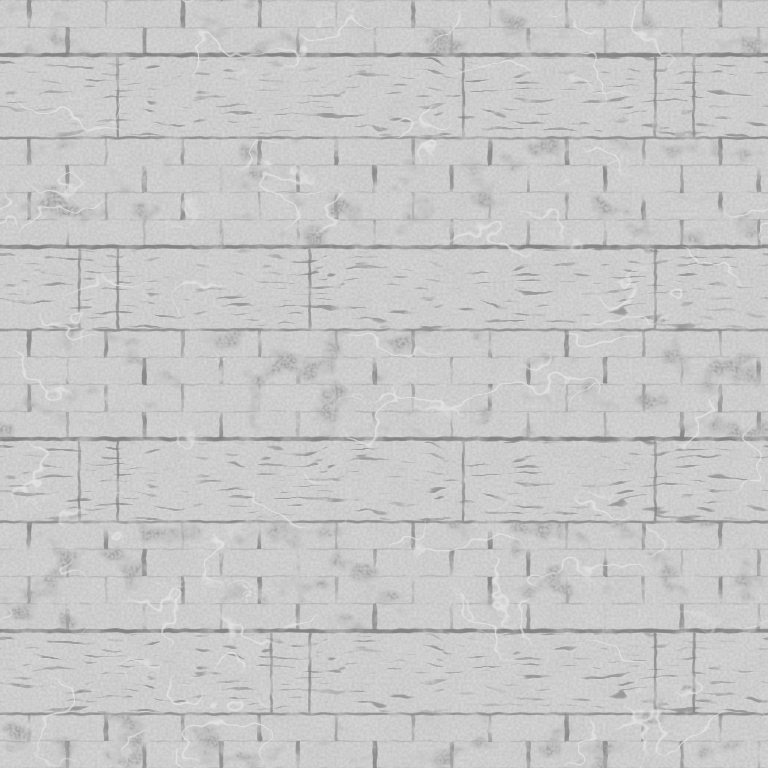
Write a Shadertoy shader that draws this texture.

```glsl
const float BANDS = 4.0;
const float PERIOD = 1.0 / BANDS;
const float BAND_OFFSET = 0.286;
const float PLANK_HEIGHT = 0.108;
const float BRICK_ROWS = 4.0;
const float BRICK_COLUMNS = 10.0;
const float GRAIN_LINES = 8.0;

// Plank joints of each band, in twentieths of the width
const vec4 PLANK_JOINTS[4] = vec4[4](
    vec4(3, 12, 17, 18), vec4(2, 3, 8, 17),
    vec4(2, 3, 12, 17), vec4(7, 8, 17, 18));

const float STONE = 0.81;
const float GROOVE = 0.51;
const float GRAIN = 0.57;
const float STAIN = 0.64;
const float CHALK = 0.91;

float hash(vec2 p) {
    vec3 q = fract(p.xyx * 0.1031);
    q += dot(q, q.yzx + 33.33);
    return fract((q.x + q.y) * q.z);
}

float corner(vec2 cell, vec2 offset, vec2 f, vec2 cells, float seed) {
    float angle = 6.2832 * hash(mod(cell + offset, cells) + seed);
    return dot(vec2(cos(angle), sin(angle)), f - offset);
}

// Tiling gradient noise, about -1 to 1
float noise(vec2 uv, vec2 cells, float seed) {
    vec2 cell = floor(uv * cells), f = fract(uv * cells);
    vec2 s = f * f * f * (f * (f * 6.0 - 15.0) + 10.0);
    float low = mix(corner(cell, vec2(0, 0), f, cells, seed),
                    corner(cell, vec2(1, 0), f, cells, seed), s.x);
    float high = mix(corner(cell, vec2(0, 1), f, cells, seed),
                     corner(cell, vec2(1, 1), f, cells, seed), s.x);
    return 1.4 * mix(low, high, s.y);
}

float fbm(vec2 uv, vec2 cells, float seed) {
    float sum = 0.0, amplitude = 0.6;
    for (int i = 0; i < 4; i++) {
        sum += amplitude * noise(uv, cells, seed);
        cells *= 2.0;
        amplitude *= 0.5;
    }
    return sum;
}

float stroke(float d, float halfWidth, float px) {
    return 1.0 - smoothstep(halfWidth - px, halfWidth + px, abs(d));
}

float wrapped(float d, float period) {
    return d - period * round(d / period);
}

// Broken wood fibres, bent around knots; x is dark, y is the lit edge
vec2 woodGrain(vec2 uv, float v, float px) {
    float phase = v * GRAIN_LINES + 1.5 * fbm(uv, vec2(7, 6), 11.0);
    for (int i = 0; i < 4; i++) {
        vec2 knot = vec2(0.15 + 0.235 * float(i), 0.35 + 0.3 * hash(vec2(i, 5)));
        vec2 away = vec2(wrapped(uv.x - knot.x, 1.0) / 0.05, (v - knot.y) / 0.4);
        phase += 3.0 * away.y * exp(-dot(away, away));
    }
    float d = (fract(phase) - 0.5) * PLANK_HEIGHT / GRAIN_LINES;
    float presence = smoothstep(-0.12, 0.4, noise(uv, vec2(24, 40), 23.0));
    float width = 0.0021 * presence;
    return presence * vec2(stroke(d, width, px), stroke(d - 0.003, 0.0008, px));
}

float plankJoint(float x, int band) {
    vec4 d = abs(fract(x - PLANK_JOINTS[band] / 20.0 - 0.0033 + 0.5) - 0.5);
    return min(min(d.x, d.y), min(d.z, d.w));
}

// Distances to the upright and level brick joints
vec2 brickJoints(float x, float depth) {
    float rowHeight = (PERIOD - PLANK_HEIGHT) / BRICK_ROWS;
    float row = floor(depth / rowHeight);
    float column = x * BRICK_COLUMNS - 0.38 - 0.5 * mod(row, 2.0);
    return vec2(wrapped(column, 1.0) / BRICK_COLUMNS, wrapped(depth, rowHeight));
}

void mainImage(out vec4 fragColor, in vec2 fragCoord) {
    vec2 uv = fragCoord / iResolution.xy;
    float px = 0.8 / iResolution.y;

    // Chipped edges and band layout, counted from the top
    vec2 chip = 0.0013 * vec2(noise(uv, vec2(90), 3.0), noise(uv, vec2(70), 7.0));
    vec2 p = uv + chip;
    float level = (1.0 - p.y) * BANDS - BAND_OFFSET;
    int band = int(mod(floor(level), BANDS));
    float depth = fract(level) * PERIOD;
    float plank = 1.0 - smoothstep(PLANK_HEIGHT - px, PLANK_HEIGHT + px, depth);
    float wear = smoothstep(-0.55, 0.25, fbm(uv, vec2(30), 31.0));
    float patches = fbm(uv, vec2(6, 8), 41.0);
    float speckle = noise(uv, vec2(260), 53.0);

    // Stone surface
    float tone = STONE - 0.006 + 0.035 * speckle + 0.015 * fbm(uv, vec2(24), 61.0);

    // Planks
    vec2 grain = woodGrain(vec2(p.x, fract(level)), depth / PLANK_HEIGHT, px);
    grain *= plank * wear * smoothstep(-0.6, 0.0, patches);
    tone = mix(tone, 0.87, 0.45 * grain.y);
    tone = mix(tone, GRAIN, 0.85 * grain.x);
    float frame = max(stroke(wrapped(depth, PERIOD), 0.0026, px),
                      0.8 * stroke(depth - PLANK_HEIGHT, 0.0017, px));
    frame = max(frame, 0.8 * plank * stroke(plankJoint(p.x, band), 0.0017, px));
    tone = mix(tone, GROOVE, frame * mix(0.35, 0.95, wear));

    // Bricks with uneven joints and mottled stains
    vec2 joint = brickJoints(p.x, depth - PLANK_HEIGHT);
    float strength = smoothstep(-0.6, 0.5, noise(uv, vec2(13, 16), 71.0));
    float upright = stroke(joint.x, 0.0012 + 0.0018 * strength, px) * (0.3 + 0.6 * strength);
    float flat_ = 0.3 * stroke(joint.y, 0.0009, px);
    tone = mix(tone, GROOVE, (1.0 - plank) * wear * max(upright, flat_));
    float stain = smoothstep(0.12, 0.6, fbm(uv, vec2(20, 24), 83.0) + 0.35 * patches);
    tone = mix(tone, STAIN, (1.0 - plank) * stain * clamp(0.6 + 0.7 * speckle, 0.0, 1.0));

    // Chalky cracks and scuffs
    for (int i = 0; i < 2; i++) {
        float seed = 97.0 + 20.0 * float(i);
        float crack = stroke(fbm(uv, vec2(7, 9), seed) / 18.0, 0.0007, px);
        float area = smoothstep(0.1, 0.4, noise(uv, vec2(7, 9), seed + 9.0));
        tone = mix(tone, CHALK, 0.8 * crack * area);
    }
    float scuff = smoothstep(0.5, 0.85, fbm(uv, vec2(5, 11), 151.0) + 0.2 * speckle);
    tone = mix(tone, CHALK, 0.8 * scuff);

    fragColor = vec4(vec3(tone), 1.0);
}
```
